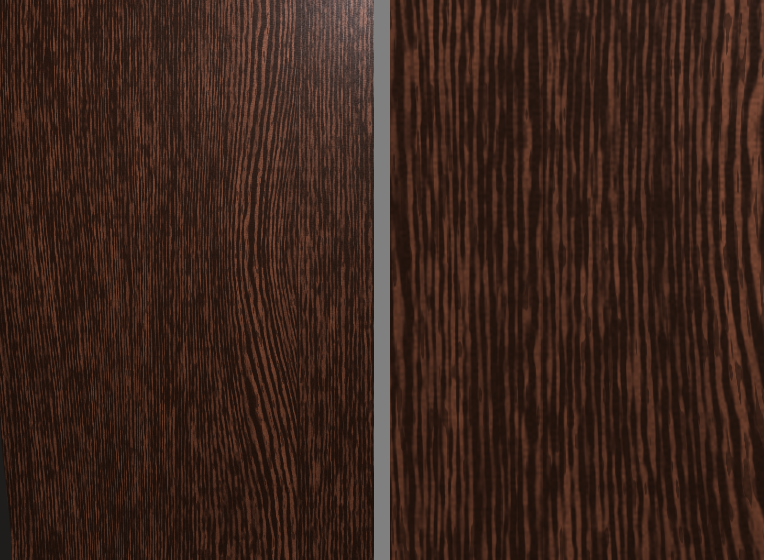
Left, the full canvas; right, a detail of the centre.
A Shadertoy shader for this texture:

```glsl
// Dark wenge wood veneer: fine vertical grain bending between two seams, with soft light at the upper right.

const float LEFT_SEAM = 0.47;
const float RIGHT_SEAM = 0.795;
const vec3 DARK_GRAIN = vec3(0.136, 0.074, 0.047);
const vec3 LIGHT_GRAIN = vec3(0.355, 0.203, 0.142);
const vec3 SHEEN = vec3(0.23, 0.24, 0.265);
const vec3 BACKDROP = vec3(0.12, 0.115, 0.11);

float hash(vec2 p) {
    return fract(sin(dot(p, vec2(127.1, 311.7))) * 43758.5453);
}

float noise(vec2 p) {
    vec2 cell = floor(p);
    vec2 f = fract(p);
    f = f * f * (3.0 - 2.0 * f);
    float low = mix(hash(cell), hash(cell + vec2(1.0, 0.0)), f.x);
    float high = mix(hash(cell + vec2(0.0, 1.0)), hash(cell + vec2(1.0, 1.0)), f.x);
    return mix(low, high, f.y);
}

// Straightens the bent grain: returns the x where a fibre starts at the top.
float fibreX(float x, float down) {
    float leftBend = 0.1 * smoothstep(0.1, 1.1, down);
    leftBend *= 1.0 - smoothstep(0.15, LEFT_SEAM, x);
    float midBend = 0.13 * smoothstep(0.4, 0.98, down) - 0.06 * smoothstep(0.0, 0.5, down);
    midBend *= smoothstep(LEFT_SEAM, 0.74, x) * (1.0 - step(RIGHT_SEAM, x));
    return x - leftBend - midBend;
}

// Marks the broad figure in the middle panel.
float broadFigure(float s, float panel) {
    return panel == 1.0 ? smoothstep(0.6, 0.69, s) * (1.0 - smoothstep(0.74, 0.82, s)) : 0.0;
}

// Counts growth lines; they spread apart in the broad figure.
float linePhase(float s, float panel) {
    float phase = 108.0 * s;
    if (panel == 1.0) phase -= 8.5 * smoothstep(0.6, 0.81, s);
    if (panel == 2.0) phase = 88.0 * s;
    return phase + 17.3 * panel;
}

// Share of light wood, from 0 in a dark line to 1 in a light one.
float grain(float s, float y, float panel) {
    float phase = linePhase(s, panel);
    float broad = broadFigure(s, panel);
    float wander = noise(vec2(phase * 0.35, y * 2.5)) + 0.3 * noise(vec2(phase * 0.9, y * 18.0));
    float wave = sin(6.2832 * (phase + 1.2 * wander));
    float streak = noise(vec2(phase * 1.6, y * 6.0)) - 0.5;
    float dash = noise(vec2(phase * 2.0 + 40.0, y * 32.0)) - 0.5;
    float fleck = noise(vec2(s * 310.0, y * 85.0)) - 0.5;
    float band = noise(vec2(s * 18.0 + 5.0, y * 1.5)) - 0.5;
    float level = mix(0.58, 0.9, broad) * wave + 0.9 * streak + 0.3 * band;
    level += mix(1.1, 0.5, broad) * dash + 0.8 * fleck;
    return smoothstep(-0.5, 0.85, level);
}

// Short thin pores that cut across the light lines.
float pores(float s, float y) {
    return smoothstep(0.66, 0.8, noise(vec2(s * 290.0 + 70.0, y * 48.0)));
}

float seamLine(float x, float seam) {
    return 1.0 - smoothstep(0.001, 0.004, abs(x - seam));
}

// Brightness falls slowly towards the bottom and the left edge.
float exposure(vec2 uv) {
    float vertical = mix(0.86, 1.04, smoothstep(0.0, 0.85, uv.y));
    return vertical * mix(0.92, 1.0, smoothstep(0.0, 0.15, uv.x));
}

float sheenAmount(vec2 uv) {
    float corner = length((uv - vec2(1.0, 1.04)) * vec2(1.0, 1.4));
    float wide = exp(-2.9 * corner * corner);
    float spot = exp(-20.0 * corner * corner);
    return 0.42 * wide + 0.68 * spot;
}

void mainImage(out vec4 fragColor, in vec2 fragCoord) {
    vec2 uv = fragCoord / iResolution.xy;
    float y = fragCoord.y / iResolution.x;
    float down = 1.0 - uv.y;

    // Grain within each veneer panel
    float panel = step(LEFT_SEAM, uv.x) + step(RIGHT_SEAM, uv.x);
    float s = fibreX(uv.x, down);
    float light = grain(s, y, panel) * (1.0 - 0.6 * pores(s, y));
    float tone = 0.84 + 0.32 * noise(vec2(s * 90.0, y * 8.0));
    tone += 0.12 * broadFigure(s, panel);
    vec3 color = mix(DARK_GRAIN, LIGHT_GRAIN * tone, light);

    // Seams and fine surface texture
    float seams = max(seamLine(uv.x, LEFT_SEAM), seamLine(uv.x, RIGHT_SEAM));
    color = mix(color, DARK_GRAIN, 0.5 * seams);
    float speckle = noise(vec2(uv.x, y) * 340.0) - 0.5;
    color *= 1.0 + 0.22 * speckle;

    // Room light
    color *= exposure(uv);
    color += SHEEN * sheenAmount(uv) * (1.0 + 0.5 * speckle);

    // Sliver of backdrop beside the lower left edge
    float edge = 0.032 * smoothstep(0.72, 1.0, down);
    float outside = 1.0 - smoothstep(edge - 0.004, edge + 0.002, uv.x);
    color = mix(color, BACKDROP, outside * step(0.72, down));

    fragColor = vec4(color, 1.0);
}
```
